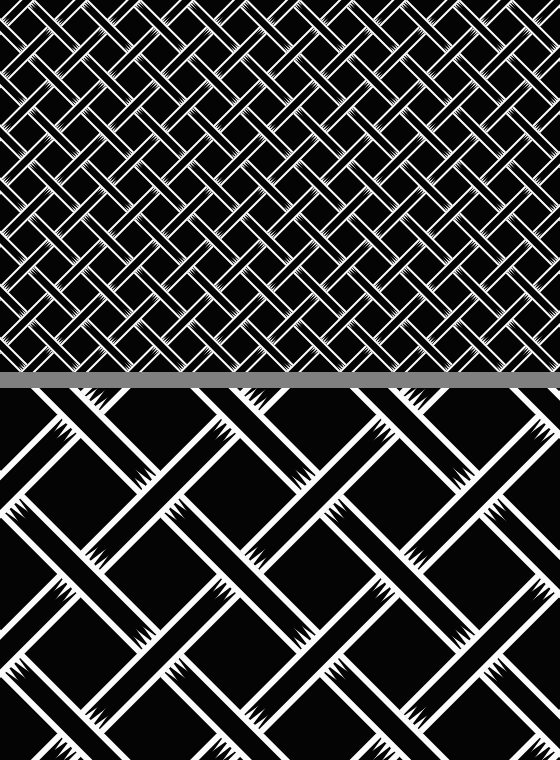
Top: the whole. Bottom: its middle third, enlarged.
Write a Shadertoy shader that draws this pattern.

```glsl
float ink(float dist, float px) {
    return 1.0 - smoothstep(-0.6 * px, 0.6 * px, dist);
}

// Two parallel outlines of a strand, from the distance across it
float outline(float across) {
    return abs(abs(across) - 0.12) - 0.027;
}

// Three tapering hatch spikes, starting at the edge of the strand above
float hatching(float across, float along, vec2 crossing) {
    float tooth = clamp(round(across / 0.06), -1.0, 1.0);
    float vary = fract(sin(dot(crossing, vec2(12.9, 78.2)) + tooth * 4.7) * 437.5);
    float reach = 0.15 - 0.03 * abs(tooth) + 0.02 * vary;
    float taper = 1.0 - (along - 0.14) / reach;
    return abs(across - tooth * 0.06) - 0.022 * taper;
}

void mainImage(out vec4 fragColor, in vec2 fragCoord) {
    // Seven repeats down, centred across
    vec2 p = 7.0 * (fragCoord - 0.5 * iResolution.xy) / iResolution.y + vec2(5.25, 3.5);
    float px = 7.0 * sqrt(2.0) / iResolution.y;

    // Diagonal lattice with one strand crossing per cell
    vec2 diagonal = vec2(p.x + p.y, p.x - p.y) - 0.5;
    vec2 crossing = round(diagonal);
    vec2 local = diagonal - crossing;

    // Plain weave: x runs along the upper strand, y across it
    bool risingOver = mod(crossing.x + crossing.y, 2.0) < 0.5;
    vec2 q = risingOver ? local : local.yx;

    float upper = ink(outline(q.y), px);
    float lower = max(ink(outline(q.x), px),
                      ink(hatching(q.x, abs(q.y), crossing), px));
    float cover = ink(abs(q.y) - 0.14, px);

    float line = max(upper, lower * (1.0 - cover));
    fragColor = vec4(vec3(mix(0.015, 0.985, line)), 1.0);
}
```
